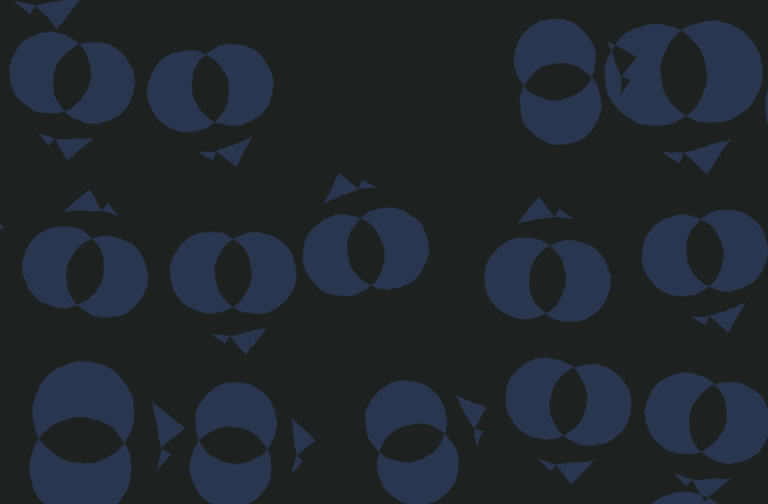
Reproduce this pattern procedurally as a Shadertoy shader.

```glsl
const vec3 GROUND = vec3(0.112, 0.128, 0.124);
const vec3 BLUE = vec3(0.165, 0.212, 0.308);
const vec2 CELL = vec2(0.305, 0.3333);    // grid pitch, in canvas heights
const vec2 JITTER = vec2(0.13, 0.12);     // full range of the random shift
const float RADIUS = 0.081;
const float HALF_GAP = 0.0445;            // half the distance between disc centres
const float LARGE = 1.25;
const float TILT = 0.6;                   // full range around a quarter turn
const float WOBBLE = 0.0007;
const float SOFT = 0.0018;                // half width of the edge
const float QUARTER = 1.5707963;

// Corners of the bow tie beside the discs
const vec2 PEAK = vec2(-0.028, 0.162);
const vec2 HEEL = vec2(-0.068, 0.108);
const vec2 KNOT = vec2(0.006, 0.126);
const vec2 TIP = vec2(0.042, 0.122);
const vec2 FIN = vec2(0.015, 0.142);

float hash(vec2 p) {
    return fract(sin(dot(p, vec2(127.1, 311.7))) * 43758.5453);
}

// Signed distance to the line a-b, negative on its left
float sideOf(vec2 p, vec2 a, vec2 b) {
    vec2 e = normalize(b - a);
    return e.y * (p.x - a.x) - e.x * (p.y - a.y);
}

// Corners in counter-clockwise order
float triangle(vec2 p, vec2 a, vec2 b, vec2 c) {
    return max(sideOf(p, a, b), max(sideOf(p, b, c), sideOf(p, c, a)));
}

float cover(float d) {
    return 1.0 - smoothstep(-SOFT, SOFT, d);
}

// Soft exclusive or: overlaps turn back into ground
float exclude(float a, float b) {
    return a + b - 2.0 * a * b;
}

// Two crossing discs and a bow tie
float motif(vec2 p, float scale) {
    p /= scale;
    float left = length(p + vec2(HALF_GAP, 0.0)) - RADIUS;
    float right = length(p - vec2(HALF_GAP, 0.0)) - RADIUS;
    float tie = min(triangle(p, PEAK, HEEL, KNOT), triangle(p, KNOT, TIP, FIN));
    float discs = exclude(cover(left * scale), cover(right * scale));
    return exclude(discs, cover(tie * scale));
}

void mainImage(out vec4 fragColor, in vec2 fragCoord) {
    vec2 p = fragCoord / iResolution.y;

    // Slightly uneven outlines
    p += WOBBLE * (sin(p.yx * 110.0) + 0.6 * sin(p.yx * 270.0 + p * 90.0));

    float ink = 0.0;
    vec2 home = floor(p / CELL);
    for (int j = -1; j <= 1; j++) {
        for (int i = -1; i <= 1; i++) {
            vec2 cell = home + vec2(i, j);

            // One cell in fifteen stays empty, two hold a large motif
            int index = int(mod(cell.x + 5.0 * cell.y + 0.5, 15.0));
            if (index == 12) continue;
            float scale = index % 14 == 0 ? LARGE : 1.0;

            // Random place and direction
            vec2 shift = vec2(hash(cell + 3.7), hash(cell + 19.3)) - 0.5;
            vec2 q = p - (cell + 0.5) * CELL - shift * JITTER;
            float turn = floor(4.0 * hash(cell + 41.9)) * QUARTER;
            turn += (hash(cell + 67.1) - 0.5) * TILT;
            float c = cos(turn), s = sin(turn);
            q = vec2(c * q.x + s * q.y, c * q.y - s * q.x);

            ink = exclude(ink, motif(q, scale));
        }
    }

    fragColor = vec4(mix(GROUND, BLUE, ink), 1.0);
}
```
